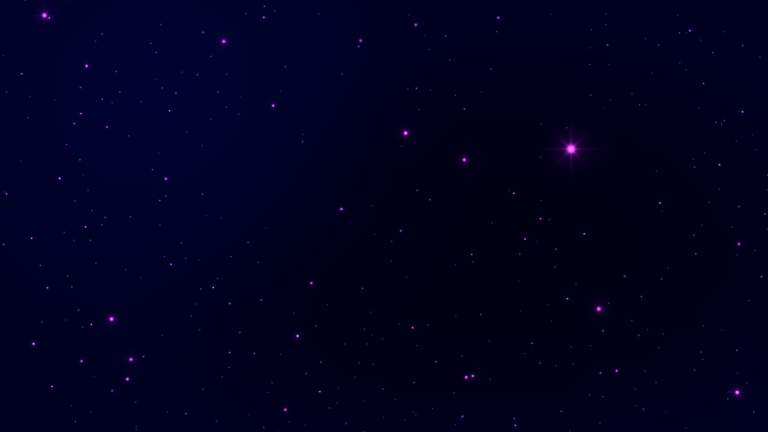
This background is drawn by a WebGL 2 fragment shader. Its source:

```glsl
#version 300 es
precision highp float;

#define NIGHT_BLUE 0.079
#define GLOW_BLUE 0.112
#define GLOW_CENTER vec2(0.36, 0.78)
#define GLOW_RADIUS 0.43
#define EDGE_BLUE 0.046
#define HERO_CENTER vec2(1.322, 0.655)
#define HERO_RADIUS 0.0088
#define DUST_DENSITY 0.50
#define SMALL_DENSITY 0.36
#define BRIGHT_DENSITY 0.38
#define CORE_COLOR vec3(1.0, 0.46, 0.98)
#define HALO_COLOR vec3(0.56, 0.05, 0.62)

uniform vec2 u_resolution;
out vec4 fragColor;

// Integer hash: three random values in 0..1 per cell and seed
vec3 hash3(vec2 cell, int seed) {
    uvec3 v = uvec3(ivec3(ivec2(cell), seed)) * 1664525u + 1013904223u;
    v.x += v.y * v.z; v.y += v.z * v.x; v.z += v.x * v.y;
    v ^= v >> 16u;
    v.x += v.y * v.z; v.y += v.z * v.x; v.z += v.x * v.y;
    return vec3(v >> 8u) / 16777216.0;
}

float valueNoise(vec2 p, int seed) {
    vec2 i = floor(p), f = fract(p);
    f = f * f * (3.0 - 2.0 * f);
    float low = mix(hash3(i, seed).x, hash3(i + vec2(1, 0), seed).x, f.x);
    float high = mix(hash3(i + vec2(0, 1), seed).x, hash3(i + vec2(1, 1), seed).x, f.x);
    return mix(low, high, f.y);
}

// Soft dot that keeps its energy when smaller than a pixel
float dotLight(vec2 d, float radius) {
    float soft = max(radius, 0.6 / u_resolution.y);
    return exp(-dot(d, d) / (soft * soft)) * radius * radius / (soft * soft);
}

// Thin tapering light along both axes
float crossRays(vec2 d, float reach, float width) {
    float soft = max(width, 0.5 / u_resolution.y);
    vec2 a = abs(d);
    vec2 across = exp(-a * a / (soft * soft));
    vec2 along = exp(-a / reach);
    return (along.x * across.y + along.y * across.x) * width / soft;
}

vec3 glowStar(vec2 d, float radius, float rays) {
    vec2 diagonal = vec2(d.x + d.y, d.x - d.y) * 0.70711;
    float halo = 0.26 * exp(-length(d) / (radius * 1.7));
    halo += rays * 0.36 * exp(-length(d) / (radius * 2.6));
    halo += rays * 0.7 * crossRays(d, radius * 2.6, radius * 0.3);
    halo += rays * crossRays(diagonal, radius * 1.6, radius * 0.4);
    return CORE_COLOR * dotLight(d, radius) + HALO_COLOR * halo;
}

// Faint specks, gathered in loose drifts
vec3 dustLayer(vec2 p, float size, int seed) {
    vec3 light = vec3(0.0);
    vec2 base = floor(p / size);
    for (int k = 0; k < 9; k++) {
        vec2 cell = base + vec2(k % 3 - 1, k / 3 - 1);
        vec3 place = hash3(cell, seed), look = hash3(cell, seed + 1);
        float drift = smoothstep(0.2, 0.75, valueNoise(cell * size * 5.0, seed + 2));
        if (place.z > DUST_DENSITY * mix(0.3, 1.0, drift)) continue;
        vec2 d = p - (cell + place.xy) * size;
        vec3 tint = mix(vec3(0.32, 0.34, 0.48), vec3(0.62, 0.22, 0.70), look.y);
        light += tint * mix(0.35, 1.0, look.x * look.x) * dotLight(d, mix(0.0016, 0.0024, look.z));
    }
    return light;
}

// Magenta stars with halos and optional rays
vec3 starLayer(vec2 p, float size, float density, vec2 radii, float rays, int seed) {
    vec3 light = vec3(0.0);
    vec2 base = floor(p / size);
    for (int k = 0; k < 9; k++) {
        vec2 cell = base + vec2(k % 3 - 1, k / 3 - 1);
        vec3 place = hash3(cell, seed), look = hash3(cell, seed + 1);
        if (place.z > density) continue;
        vec2 d = p - (cell + place.xy) * size;
        float radius = mix(radii.x, radii.y, look.x * look.x);
        light += glowStar(d, radius, rays) * mix(0.55, 1.0, look.y);
    }
    return light;
}

void main() {
    vec2 p = gl_FragCoord.xy / u_resolution.y;
    vec2 uv = gl_FragCoord.xy / u_resolution;

    // Night sky with a broad blue glow and slightly lifted borders
    float glow = exp(-pow(length(p - GLOW_CENTER) / GLOW_RADIUS, 2.0));
    float edge = smoothstep(0.3, 1.15, length((uv - vec2(0.6, 0.42)) * 2.0));
    float blue = NIGHT_BLUE + GLOW_BLUE * glow + EDGE_BLUE * edge * (1.0 - glow);
    vec3 color = vec3(0.004 * glow, 0.008 * glow, blue);

    // Stars from faint to bright
    color += dustLayer(p, 0.045, 11);
    color += starLayer(p, 0.12, SMALL_DENSITY, vec2(0.0018, 0.0033), 0.0, 23);
    color += starLayer(p, 0.25, BRIGHT_DENSITY, vec2(0.0037, 0.0056), 0.5, 37);
    color += glowStar(p - HERO_CENTER, HERO_RADIUS, 0.75);

    fragColor = vec4(min(color, 1.0), 1.0);
}
```
